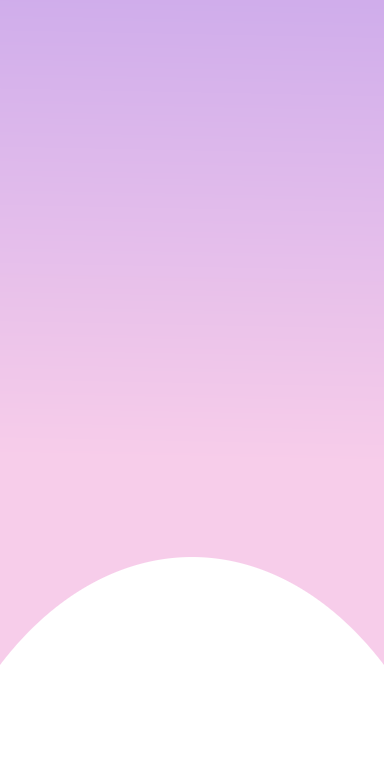
Write a WebGL 1 fragment shader that draws this background.

```glsl
precision highp float;
// A soft lilac-to-pink sky above a broad white hill.
// The sky is a slightly tilted linear gradient that settles into flat pink;
// the hill is the cap of a large ellipse centred below the canvas.

uniform vec2 u_resolution;

// Coverage of an ellipse, smoothed over one pixel along its edge.
float ellipseCoverage(vec2 uv, vec2 center, vec2 radii) {
  vec2 q = (uv - center) / radii;
  float len = max(length(q), 1e-4);
  vec2 slopePerPixel = q / (len * radii * u_resolution);
  return clamp(0.5 - (len - 1.0) / max(length(slopePerPixel), 1e-5), 0.0, 1.0);
}

void main() {
  vec2 uv = gl_FragCoord.xy / u_resolution;

  // Sky: lilac at the top, constant pink below the gradient's end
  vec3 lilac = vec3(0.814, 0.679, 0.922);
  vec3 pink = vec3(0.970, 0.804, 0.918);
  float height = uv.y + 0.010 * (uv.x - 0.5);
  vec3 color = mix(pink, lilac, clamp((height - 0.397) / 0.603, 0.0, 1.0));

  // Hill
  vec3 white = vec3(1.0);
  float hill = ellipseCoverage(uv, vec2(0.5, -0.2773), vec2(0.75, 0.552));
  color = mix(color, white, hill);

  gl_FragColor = vec4(color, 1.0);
}
```
